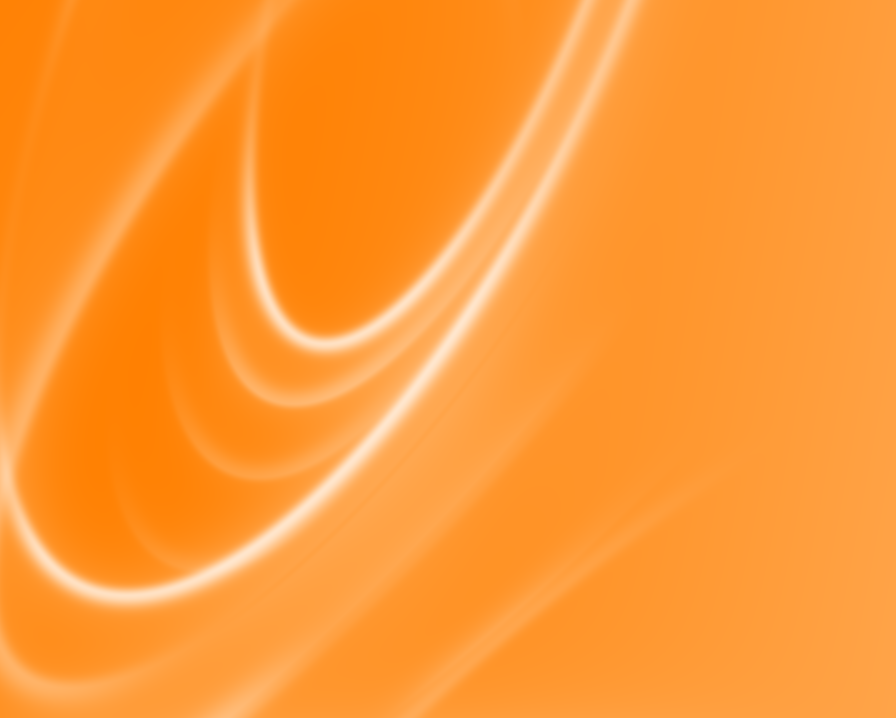
Reproduce this background procedurally as a Shadertoy shader.

```glsl
const vec3 ORANGE = vec3(1.0, 0.5, 0.0);

float cross2(vec2 a, vec2 b) { return a.x * b.y - a.y * b.x; }

// Conic arc from start to end through its shoulder point.
// Returns signed distance (negative on the chord side) and position, -1 to 1.
vec2 conicArc(vec2 p, vec2 start, vec2 shoulder, vec2 end, float weight) {
    vec2 middle = 0.5 * (start + end);
    vec2 handle = middle + (shoulder - middle) * (1.0 + weight) / weight;
    vec2 A = start - handle, C = end - handle, q = p - handle;
    float det = cross2(A, C);
    float u = cross2(q, C) / det;
    float w = cross2(A, q) / det;
    float v = 1.0 - u - w;
    vec2 gradU = vec2(C.y, -C.x) / det;
    vec2 gradW = vec2(-A.y, A.x) / det;
    float k = 4.0 * weight * weight;
    float field = v * v - k * u * w;
    vec2 grad = -2.0 * v * (gradU + gradW) - k * (gradU * w + gradW * u);
    return vec2(field / max(length(grad), 1e-4), w - u);
}

// Profiles with separate widths on the inner and outer side
float sideScale(float d, float inner, float outer) {
    return abs(d) / (d < 0.0 ? inner : outer);
}

float core(float d, float inner, float outer) {
    float x = sideScale(d, inner, outer);
    return exp(-x * x);
}

float halo(float d, float inner, float outer) {
    return exp(-sideScale(d, inner, outer));
}

// Fades in over the first pair of positions and out over the second
float span(float s, vec2 fadeIn, vec2 fadeOut) {
    return smoothstep(fadeIn.x, fadeIn.y, s) * (1.0 - smoothstep(fadeOut.x, fadeOut.y, s));
}

float screenAdd(float base, float light) {
    return base + light * (1.0 - base);
}

float backdrop(vec2 p) {
    float slope = max(0.0, 0.27 * (p.x - 0.28) + 0.05 * (0.5 - p.y));
    float floorGlow = 0.09 * exp(-p.y / 0.05) * span(p.x, vec2(-0.2, 0.2), vec2(0.7, 1.25));
    return slope + floorGlow;
}

// Uppermost bright loop
float topLoop(vec2 p) {
    vec2 arc = conicArc(p, vec2(0.371, 1.0), vec2(0.453, 0.521), vec2(0.818, 1.0), 0.31);
    float light = 0.6 * core(arc.x, 0.011, 0.014) * (1.0 - 0.5 * smoothstep(0.4, 1.0, arc.y));
    light += 0.14 * halo(arc.x, 0.018, 0.06);
    return light * span(arc.y, vec2(-1.1, -0.5), vec2(1.0, 1.5));
}

// Fainter loop nested below the top one; k counts downward
float nestedLoop(vec2 p, float k) {
    vec2 start = vec2(0.302 - 0.075 * k, 0.767 - 0.163 * k);
    vec2 shoulder = vec2(0.410 - 0.034 * k - 0.0145 * k * k, 0.438 - 0.0885 * k - 0.0135 * k * k);
    vec2 end = vec2(0.752 - 0.091 * k, start.y);
    vec2 arc = conicArc(p, start, shoulder, end, 0.5);
    float light = 0.24 * core(arc.x, 0.020, 0.007) + 0.13 * halo(arc.x, 0.05, 0.025);
    return light * exp2(-0.75 * k) * span(arc.y, vec2(-1.1, -0.2), vec2(0.2, 1.5 - 0.2 * k));
}

// Long bright ribbon sweeping across the canvas
float mainRibbon(vec2 p) {
    vec2 arc = conicArc(p, vec2(-0.005, 0.430), vec2(0.339, 0.228), vec2(0.879, 1.0), 0.4);
    float strength = 1.0 - 0.4 * smoothstep(0.6, 1.0, arc.y);
    float light = 0.56 * core(arc.x, 0.011, 0.016) * strength;
    light += 0.20 * halo(arc.x, 0.045, 0.09) * strength;
    return light * span(arc.y, vec2(-1.15, -0.7), vec2(1.0, 1.5));
}

// Lower ribbon that thins into a dark crease toward the top
float creaseRibbon(vec2 p) {
    vec2 arc = conicArc(p, vec2(-0.008, 0.121), vec2(0.366, 0.170), vec2(0.871, 0.821), 0.4);
    float low = 1.0 - smoothstep(-0.9, -0.1, arc.y);
    float light = 0.24 * low * core(arc.x, 0.014, 0.026);
    light += 0.13 * halo(arc.x, 0.04, 0.12) * (1.0 - smoothstep(0.3, 1.2, arc.y));
    light -= 0.05 * core(arc.x, 0.004, 0.004) * span(arc.y, vec2(-0.3, 0.2), vec2(0.5, 1.0));
    return light;
}

// Broad band with a crisp outer edge
float edgeBand(vec2 p) {
    vec2 arc = conicArc(p, vec2(0.318, 0.0), vec2(0.619, 0.283), vec2(0.888, 0.601), 1.0);
    float low = 1.0 - smoothstep(-1.1, -0.5, arc.y);
    float light = 0.06 * core(arc.x - 0.012, 0.032, 0.010) + 0.09 * halo(arc.x, 0.08, 0.012);
    light += 0.22 * low * core(arc.x, 0.028, 0.022);
    return light * (1.0 - smoothstep(0.2, 1.05, arc.y));
}

// Thin streak that dims toward its end
float streak(vec2 p, vec2 start, vec2 shoulder, vec2 end, float inner, float outer) {
    vec2 arc = conicArc(p, start, shoulder, end, 1.0);
    return core(arc.x, inner, outer) * span(arc.y, vec2(-1.6, -0.8), vec2(-0.6, 1.1));
}

void mainImage(out vec4 fragColor, in vec2 fragCoord) {
    vec2 p = fragCoord / iResolution.y;
    float light = backdrop(p);
    light = screenAdd(light, topLoop(p));
    for (int i = 0; i < 3; i++) light = screenAdd(light, nestedLoop(p, float(i)));
    light = screenAdd(light, mainRibbon(p));
    light = screenAdd(light, creaseRibbon(p));
    light = screenAdd(light, edgeBand(p));
    light += 0.08 * streak(p, vec2(0.603, 0.055), vec2(0.795, 0.220), vec2(0.977, 0.397), 0.025, 0.006);
    light += 0.15 * streak(p, vec2(0.570, 0.0), vec2(0.814, 0.207), vec2(1.075, 0.389), 0.012, 0.018);
    fragColor = vec4(mix(ORANGE, vec3(1.0), clamp(light, 0.0, 1.0)), 1.0);
}
```
